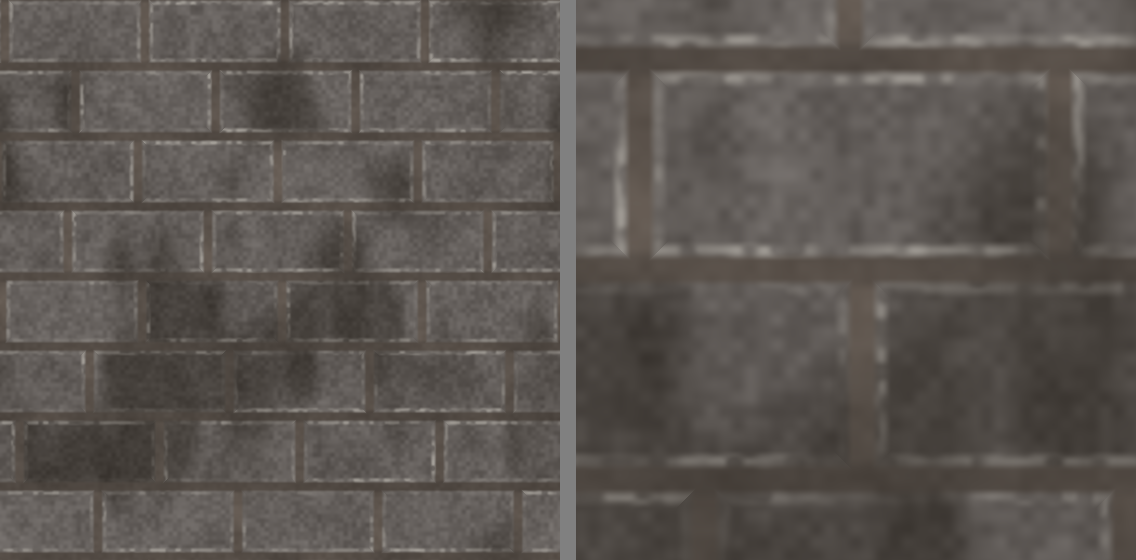
Left: the whole. Right: its middle third, enlarged.
Reproduce this texture procedurally as a WebGL 1 fragment shader.

```glsl
precision highp float;
// Weathered grey block wall: eight courses of four blocks with uneven bond shifts.
// Distance to the nearest joint shapes brown mortar and chipped pale rims;
// layered periodic value noise adds stone grain, soot stains and streaks.

uniform vec2 u_resolution;

const vec2 BLOCKS = vec2(4.0, 8.0);
const float JOINT_RISE = 0.05;      // height of the lowest joint, in courses
const float MORTAR_HALF = 0.0078;
const float RIM_CENTRE = 0.0112;
const float RIM_HALF = 0.0066;

const vec3 STONE = vec3(0.394, 0.374, 0.361);
const vec3 SOOT = vec3(0.240, 0.220, 0.200);
const vec3 MORTAR = vec3(0.352, 0.318, 0.290);
const vec3 RIM = vec3(0.640, 0.622, 0.595);

float hash(vec2 p) {
  vec3 q = fract(vec3(p.xyx) * 0.1031);
  q += dot(q, q.yzx + 33.33);
  return fract((q.x + q.y) * q.z);
}

// Value noise that wraps after the given number of cells
float noise(vec2 uv, vec2 cells, float seed) {
  vec2 p = uv * cells;
  vec2 i = floor(p);
  vec2 f = fract(p);
  f = f * f * (3.0 - 2.0 * f);
  vec2 a = mod(i, cells) + seed;
  vec2 b = mod(i + 1.0, cells) + seed;
  return mix(mix(hash(a), hash(vec2(b.x, a.y)), f.x),
             mix(hash(vec2(a.x, b.y)), hash(b), f.x), f.y);
}

float pick(vec4 values, float index) {
  return dot(values, step(abs(vec4(0.0, 1.0, 2.0, 3.0) - index), vec4(0.5)));
}

// Sideways shift of each course, in block lengths, from the bottom up
float bondShift(float course) {
  vec4 lower = vec4(0.70, 0.14, 0.64, 0.015);
  vec4 upper = vec4(0.485, 0.985, 0.54, 0.035);
  return pick(lower, course) + pick(upper, course - 4.0);
}

// Centred stone grain, from single grits to broad mottling
float stoneGrain(vec2 uv) {
  float fine = noise(uv, vec2(128.0), 3.0) - 0.5;
  float medium = noise(uv, vec2(64.0), 17.0) - 0.5;
  float broad = noise(uv, vec2(26.0), 41.0) - 0.5;
  return 0.080 * fine + 0.035 * medium + 0.05 * broad;
}

// Soot gathers in tall soft patches, thickest below the middle of the wall
float sootAmount(vec2 uv, float own) {
  float patches = noise(uv, vec2(8.0, 6.0), 57.0);
  float streaks = noise(uv, vec2(24.0, 9.0), 73.0);
  float height = 0.05 * cos(6.2832 * (uv.y - 0.35));
  return smoothstep(0.39, 0.72, 0.50 * patches + 0.28 * streaks + 0.22 * own + height);
}

// Pale rim broken into bright grits, with its own strength on each block side
float rimAmount(vec2 uv, float edge, vec2 block, float side) {
  float band = 1.0 - smoothstep(0.0, RIM_HALF, abs(edge - RIM_CENTRE));
  float strength = mix(0.25, 1.0, hash(block * 5.0 + side * 13.0 + 7.0));
  float grit = mix(0.20, 1.10, smoothstep(0.15, 0.90, noise(uv, vec2(110.0), 109.0)));
  float worn = smoothstep(0.12, 0.65, noise(uv, vec2(22.0), 131.0));
  return band * strength * grit * mix(0.35, 1.0, worn);
}

void main() {
  vec2 uv = gl_FragCoord.xy / min(u_resolution.x, u_resolution.y);

  // Block layout and distance to the nearest joint centre
  vec2 wall = uv * BLOCKS - vec2(0.0, JOINT_RISE);
  float course = mod(floor(wall.y), BLOCKS.y);
  wall.x -= bondShift(course);
  vec2 block = vec2(mod(floor(wall.x), BLOCKS.x), course);
  vec2 local = fract(wall);
  vec2 gap = (0.5 - abs(local - 0.5)) / BLOCKS;
  float edge = min(gap.x, gap.y);
  float side = gap.x < gap.y ? step(0.5, local.x) : 2.0 + step(0.5, local.y);

  // Stone faces
  float grain = stoneGrain(uv);
  float soot = sootAmount(uv, hash(block + 91.0));
  vec3 stone = mix(STONE, SOOT, 0.85 * soot);
  stone += grain * mix(1.0, 0.6, soot);
  stone += 0.03 * (hash(block + 23.0) - 0.5);

  // Mortar, lighter in upright joints and darkened in patches
  float damp = noise(uv, vec2(14.0, 24.0), 151.0);
  float upright = smoothstep(0.006, 0.014, gap.y);
  vec3 mortar = MORTAR * mix(1.04, 0.86, damp) * mix(0.97, 1.10, upright);
  mortar = mix(mortar, SOOT, 0.35 * sootAmount(uv, 0.5)) + 0.35 * grain;

  // Composite
  float face = smoothstep(MORTAR_HALF - 0.003, MORTAR_HALF + 0.003, edge);
  vec3 colour = mix(mortar, stone, face);
  float rim = rimAmount(uv, edge, block, side) * mix(1.0, 0.5, soot);
  colour = mix(colour, RIM, clamp(rim, 0.0, 1.0));
  gl_FragColor = vec4(colour, 1.0);
}
```
